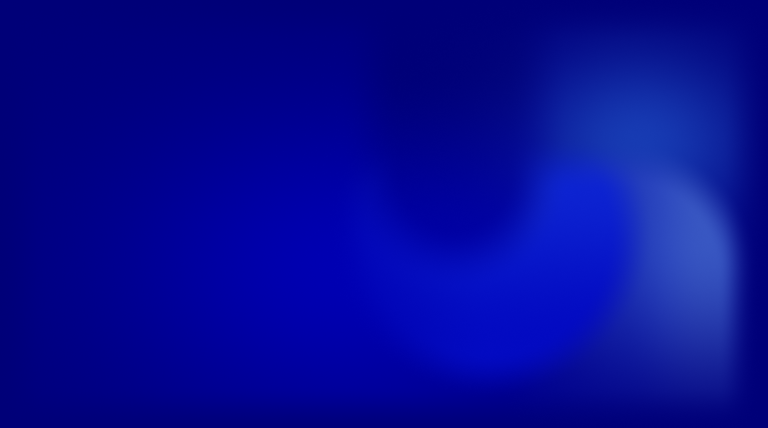
A Shadertoy shader for this background:

```glsl
// Gaussian falloff around a centre with separate radii
float glow(vec2 p, vec2 centre, vec2 radius) {
    vec2 q = (p - centre) / radius;
    return exp(-dot(q, q));
}

// Fade that reaches full strength at a given depth inside the canvas
float borderFade(vec2 p, vec2 size) {
    vec2 inset = min(p, size - p);
    vec2 fade = smoothstep(vec2(-0.02), vec2(0.11, 0.10), inset);
    return fade.x * fade.y;
}

// Hash without sine, for a faint dither against banding
float hash(vec2 p) {
    vec3 q = fract(vec3(p.xyx) * 0.1031);
    q += dot(q, q.yzx + 33.33);
    return fract((q.x + q.y) * q.z);
}

void mainImage(out vec4 fragColor, in vec2 fragCoord) {
    // Height is one; x is stretched to a fixed layout width
    vec2 size = vec2(1.79, 1.0);
    vec2 p = fragCoord / iResolution.xy * size;
    vec3 navy = vec3(0.0, 0.0, 0.47);

    // Broad blue glow on the left and centre
    vec3 col = mix(navy, vec3(0.0, 0.0, 0.70), glow(p, vec2(0.83, 0.37), vec2(0.58, 0.40)));

    // Dark hollow: round below, open towards the top
    vec2 q = p - vec2(1.06, 0.59);
    float hollowDist = length(vec2(q.x, min(q.y, 0.0)));
    float hollow = 1.0 - smoothstep(0.12, 0.27, hollowDist);
    vec3 hollowColor = vec3(0.0, 0.0, mix(0.64, 0.47, smoothstep(0.42, 0.85, p.y)));
    col = mix(col, hollowColor, hollow);

    // Haze above the crescent
    float haze = glow(p, vec2(1.49, 0.67), vec2(0.27, 0.21));
    col = mix(col, vec3(0.09, 0.23, 0.70), haze * (1.0 - 0.5 * hollow));

    // Pale crescent: round shoulder with a straight lower flank
    vec2 c = p - vec2(1.465, 0.36);
    float crescentDist = length(vec2(c.x, max(c.y, 0.0))) - 0.265;
    float crescent = 1.0 - smoothstep(-0.06, 0.045, crescentDist);
    crescent *= smoothstep(1.10, 1.58, p.x) * smoothstep(-0.08, 0.45, p.y);
    vec3 pale = mix(vec3(0.14, 0.24, 0.74), vec3(0.22, 0.34, 0.76), smoothstep(1.45, 1.65, p.x));
    col = mix(col, pale, crescent);

    // Saturated blue swirl wrapping under the hollow
    float swirlDist = length(p - vec2(1.14, 0.453)) - 0.345;
    float swirl = 1.0 - smoothstep(-0.07, 0.04, swirlDist);
    swirl *= (1.0 - hollow) * smoothstep(0.70, 1.15, p.x);
    swirl *= 1.0 - smoothstep(0.55, 0.68, p.y);
    vec3 swirlColor = mix(vec3(0.01, 0.04, 0.76), vec3(0.05, 0.14, 0.82), smoothstep(0.2, 0.6, p.y));
    col = mix(col, swirlColor, swirl);

    // Navy border and dither
    col = mix(navy, col, borderFade(p, size));
    col += (hash(fragCoord) - 0.5) / 255.0;
    fragColor = vec4(col, 1.0);
}
```
